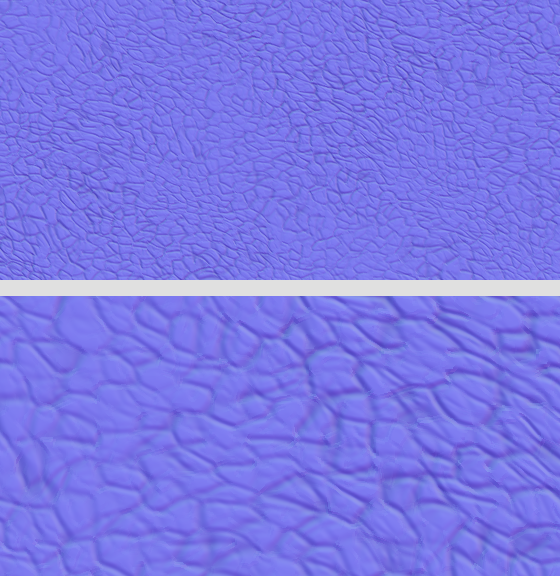
Top: the whole. Bottom: its middle third, enlarged.
Reproduce this texture map procedurally as a WebGL 2 fragment shader.

```glsl
#version 300 es
precision highp float;
// Normal map of fine-grained leather: cracked cells, long folds and small wrinkles.

#define GRAIN_FREQ vec2(23.0, 33.0)  // cells per canvas height, wider than tall
#define SLANT 0.22                   // downhill lean of the grain to the right
#define JITTER 0.9                   // irregularity of the cells
#define CREASE_WIDTH 0.34            // in cells
#define DOME 0.22                    // bulge of each cell
#define SAMPLE_STEP 0.0031           // slope sampling, in canvas heights
#define RELIEF 1.0                   // strength of the slopes
#define CAVITY 0.10                  // darkening inside creases
#define BASE_COLOR vec3(0.492, 0.483, 0.942)
#define TILT_X vec3(0.100, 0.045, 0.035)
#define TILT_Y vec3(0.075, 0.165, 0.060)

uniform vec2 u_resolution;
out vec4 fragColor;

vec2 hash2(vec2 p) {
    vec3 q = fract(p.xyx * vec3(0.1031, 0.1030, 0.0973));
    q += dot(q, q.yzx + 33.33);
    return fract((q.xx + q.yz) * q.zy);
}

// Layered sines, roughly -1 to 1
float waves(vec2 p) {
    return 0.50 * sin(dot(p, vec2(3.1, 5.3)) + 1.3 * sin(p.x * 4.7))
         + 0.30 * sin(dot(p, vec2(-8.3, 6.1)) + 1.9)
         + 0.20 * sin(dot(p, vec2(13.7, 11.9)) + 4.1);
}

// Bends the grain so that rows of cells flow and swirl
vec2 flow(vec2 p) {
    vec2 bend = vec2(waves(p + 3.7), waves(p.yx * 1.2 + 9.1));
    vec2 wrinkle = sin(p.yx * vec2(61.0, 47.0) + 2.0 * sin(p * 29.0));
    return p + vec2(0.0, SLANT * p.x) + 0.045 * bend + 0.0035 * wrinkle;
}

// Cellular creases: x = depth (0 to 1), y = distance to the cell edge.
// Each pair of neighbours shares one strength, so some creases fade out.
vec2 creases(vec2 p, float width, float fade) {
    vec2 cell = floor(p);
    vec2 nearId = cell, nextId = cell;
    float near = 9.0, next = 9.0;
    for (int j = -1; j <= 1; j++)
    for (int i = -1; i <= 1; i++) {
        vec2 id = cell + vec2(i, j);
        vec2 site = id + 0.5 + JITTER * (hash2(id + 200.0) - 0.5);
        float d = length(p - site);
        if (d < near) {
            next = near; nextId = nearId;
            near = d; nearId = id;
        } else if (d < next) {
            next = d; nextId = id;
        }
    }
    float edge = next - near;
    float strength = smoothstep(fade - 0.35, fade + 0.45, hash2(nearId + nextId + 517.0).x);
    return vec2(strength * (1.0 - smoothstep(0.0, width, edge)), edge);
}

// Leather height: 0 on top of the cells, negative in the creases
float leather(vec2 p) {
    float rough = 0.85 + 0.30 * waves(p * 0.9 + 6.0);
    vec2 q = flow(p) * GRAIN_FREQ;
    vec2 grain = creases(q, CREASE_WIDTH, 0.30);
    vec2 folds = creases(q * vec2(0.42, 0.55) + 31.0, 0.17, 0.55);
    vec2 pores = creases(q.yx * vec2(1.75, 2.1) + 77.0, 0.60, 0.35);
    float depth = 0.72 * grain.x + 0.60 * folds.x + 0.24 * pores.x;
    return -rough * depth - DOME * (1.0 - min(grain.y, 1.0));
}

void main() {
    vec2 p = gl_FragCoord.xy / u_resolution.y;
    vec2 e = vec2(SAMPLE_STEP, 0.0);

    // Slopes and mean depth around this point
    float left = leather(p - e.xy), right = leather(p + e.xy);
    float below = leather(p - e.yx), above = leather(p + e.yx);
    vec2 tilt = RELIEF * vec2(left - right, below - above);
    tilt /= sqrt(1.0 + 0.6 * dot(tilt, tilt));
    float cavity = clamp(-0.25 * (left + right + below + above) - DOME * 0.6, 0.0, 1.0);

    // Encode the tilt as colour; creases lose a little light
    vec3 color = BASE_COLOR + TILT_X * tilt.x + TILT_Y * tilt.y;
    color -= CAVITY * cavity * vec3(0.75, 0.80, 1.10);
    color.b = min(color.b - 0.04 * dot(tilt, tilt), 0.965);
    fragColor = vec4(clamp(color, 0.0, 1.0), 1.0);
}
```
